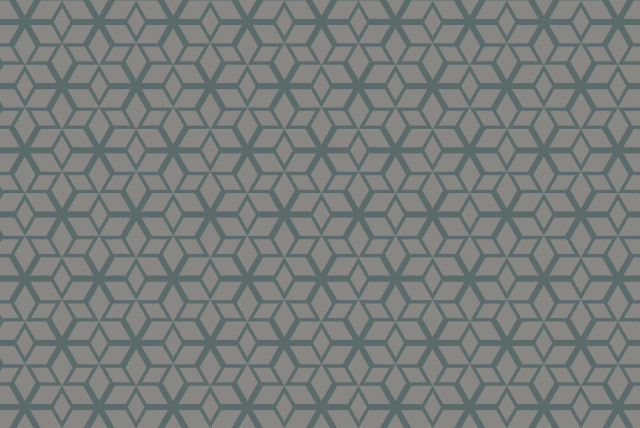
A Shadertoy shader for this pattern:

```glsl
// Offset from the nearest hub of a triangular lattice with unit spacing
vec2 hubOffset(vec2 p) {
    vec2 period = vec2(1.0, sqrt(3.0));
    vec2 a = mod(p + 0.5 * period, period) - 0.5 * period;
    vec2 b = mod(p, period) - 0.5 * period;
    return dot(a, a) < dot(b, b) ? a : b;
}

// Mirror a hub cell into one 30 degree wedge with an arm along x
vec2 foldWedge(vec2 p) {
    vec2 mirrorNormal = vec2(-0.5, 0.5 * sqrt(3.0));
    p = abs(p);
    p -= 2.0 * max(dot(p, mirrorNormal), 0.0) * mirrorNormal;
    return vec2(p.x, abs(p.y));
}

// Signed distance to the rhombus faces, positive inside
float rhombusFaces(vec2 p) {
    vec2 wedge = foldWedge(hubOffset(p));

    // Shared side between a hub rhombus and the small one on the edge midpoint
    float side = dot(wedge - vec2(1.0 / 3.0, 0.0), vec2(0.5 * sqrt(3.0), -0.5));

    float hubRhombus = min(wedge.y - 0.0415, -side);
    float smallRhombus = side - 0.046;
    return max(hubRhombus, smallRhombus);
}

void mainImage(out vec4 fragColor, in vec2 fragCoord) {
    // Hub spacing is a fraction of the canvas height
    float spacing = 0.1732;
    vec2 p = (fragCoord - 0.5 * iResolution.xy) / iResolution.y;
    p = (p + vec2(0.0832, 0.0012)) / spacing;

    float pixel = 1.0 / (iResolution.y * spacing);
    float face = smoothstep(-0.7 * pixel, 0.7 * pixel, rhombusFaces(p));

    vec3 lineColor = vec3(0.355, 0.418, 0.425);
    vec3 faceColor = vec3(0.533, 0.53, 0.517);
    fragColor = vec4(mix(lineColor, faceColor, face), 1.0);
}
```
